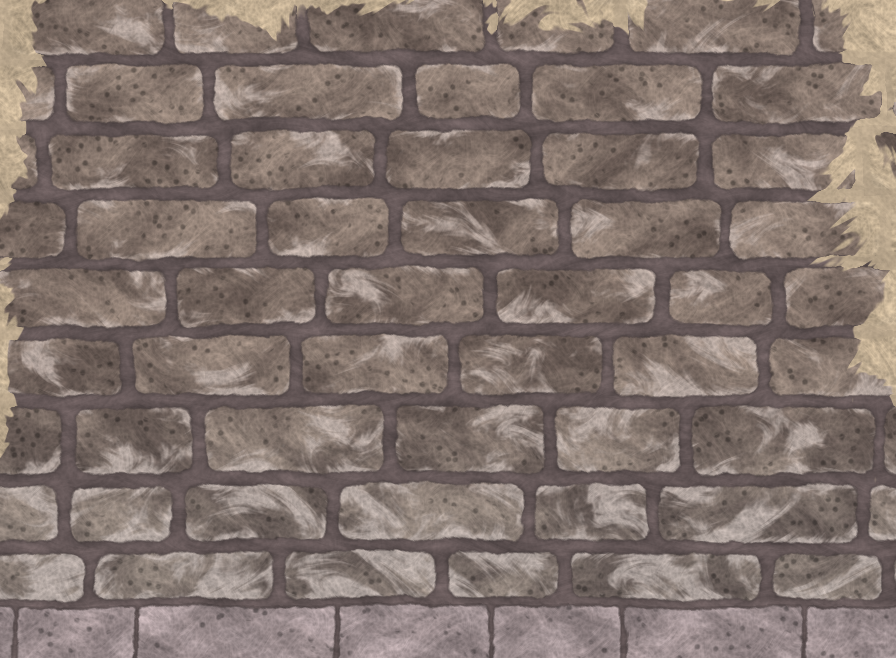
Write a Shadertoy shader that draws this texture.

```glsl
// Weathered wall: ten courses of rough, uneven bricks above a pale plinth.
// Courses and joints come from formulas with hashed jitter; rounded-box distances
// give the bricks, layered sines the stains and wear, cellular noise the grit.
#define BRICKS_ACROSS 5.6
#define COURSE_PITCH 0.1034
#define PLINTH_HEIGHT 0.084
#define JOINT_HALF 0.0085
#define JOINT_JITTER 0.38
#define CORNER 0.017
#define EDGE_ROUGHNESS 0.0045
#define GRIT 0.24
#define RELIEF 0.16

const vec3 MORTAR = vec3(0.38, 0.33, 0.33);
const vec3 BRICK_DARK = vec3(0.40, 0.345, 0.32);
const vec3 BRICK_LIGHT = vec3(0.60, 0.53, 0.485);
const vec3 WORN = vec3(0.75, 0.69, 0.66);
const vec3 PLINTH = vec3(0.62, 0.56, 0.57);
const vec3 PLASTER = vec3(0.80, 0.72, 0.60);

float hash(vec2 p) {
    return fract(sin(dot(p, vec2(127.1, 311.7))) * 43758.5);
}

// Turned, mutually bent sine waves; roughly -1 to 1
float layeredSines(vec2 p) {
    float sum = 0.0, amp = 0.5;
    mat2 turn = mat2(0.8, 0.6, -0.6, 0.8);
    for (int i = 0; i < 5; i++) {
        p += 0.8 * sin(p.yx * 0.83 + vec2(1.7, 0.4));
        sum += amp * sin(p.x) * sin(p.y);
        p = turn * p * 1.9 + 3.7;
        amp *= 0.64;
    }
    return sum;
}

// Distance to the nearest scattered point
float cellular(vec2 p) {
    vec2 cell = floor(p);
    float nearest = 2.0;
    for (int y = -1; y <= 1; y++)
        for (int x = -1; x <= 1; x++) {
            vec2 c = cell + vec2(x, y);
            vec2 point = c + vec2(hash(c), hash(c + 57.3));
            nearest = min(nearest, length(p - point));
        }
    return nearest;
}

// Lower edge of a course; the second course is thinner, the third taller
float courseEdge(float k) {
    float overhang = 0.04 * (step(9.5, k) - step(k, 0.5));
    return PLINTH_HEIGHT + COURSE_PITCH * (k - 1.0)
         - 0.024 * exp(-(k - 2.5) * (k - 2.5)) + overhang;
}

// Joint position in brick lengths
float jointAt(float k, float course) {
    return k + JOINT_JITTER * (hash(vec2(k, course + 3.0)) - 0.5);
}

void mainImage(out vec4 fragColor, in vec2 fragCoord) {
    float aspect = iResolution.x / iResolution.y;
    vec2 uv = fragCoord / iResolution.xy;
    vec2 p = fragCoord / iResolution.y;

    // Uneven outlines
    vec2 q = p + EDGE_ROUGHNESS * vec2(layeredSines(p * 23.0), layeredSines(p * 21.0 + 9.0));
    q.y += 0.002 * sin(p.x * 6.0 + 1.0);

    // Course and brick under this point
    float course = 0.0;
    for (float k = 1.0; k < 10.0; k++) course += step(courseEdge(k), q.y);
    float firstJoint = 0.115 + 0.07 * cos(6.2832 * (course - 4.7) / 5.0);
    float u = (q.x / aspect - firstJoint) * BRICKS_ACROSS;
    float brick = floor(u);
    brick += step(jointAt(brick + 1.0, course), u) - step(u, jointAt(brick, course));
    vec2 id = vec2(brick, course);
    float plinth = step(course, 0.5);

    // Rounded-box distance
    vec2 ends = (vec2(jointAt(brick, course), jointAt(brick + 1.0, course)) / BRICKS_ACROSS + firstJoint) * aspect;
    vec2 low = vec2(ends.x, courseEdge(course));
    vec2 high = vec2(ends.y, courseEdge(course + 1.0));
    vec2 local = q - 0.5 * (low + high);
    float joint = mix(JOINT_HALF + 0.003 * hash(id + 8.0), 0.004, plinth);
    float corner = mix(CORNER, 0.005, plinth);
    vec2 outside = abs(local) - 0.5 * (high - low) + joint + corner;
    float d = length(max(outside, 0.0)) + min(max(outside.x, outside.y), 0.0) - corner;
    d += 0.0025 * layeredSines(p * 75.0);
    float soft = 0.0012 + 0.7 / iResolution.y;
    float face = 1.0 - smoothstep(-soft, soft, d);

    // Brick face: stains, worn patches and pale lips
    vec2 seed = 30.0 * vec2(hash(id), hash(id + 4.2));
    float stain = layeredSines(p * vec2(20.0, 27.0) + seed);
    float wear = layeredSines(p * vec2(24.0, 34.0) + seed.yx + 5.0);
    float lowness = 1.0 - smoothstep(0.1, 0.55, uv.y);
    float lip = smoothstep(-0.014, -0.002, d) * (local.y < 0.0 ? 1.0 : 0.7);
    float tone = 0.5 + 0.8 * stain + 0.5 * (hash(id + 2.0) - 0.5);
    vec3 stone = mix(BRICK_DARK, BRICK_LIGHT, clamp(tone, 0.0, 1.0));
    stone = mix(stone, WORN, 0.85 * smoothstep(0.15, 0.75, wear + 0.3 * lip + 0.25 * lowness));
    stone = mix(stone, stone.ggb + vec3(0.03, 0.0, 0.02), 0.5 * lowness);
    stone = mix(stone, PLINTH * (1.0 + 0.16 * stain + 0.1 * wear), 0.85 * plinth);
    float pits = (1.0 - smoothstep(0.08, 0.25, cellular(p * 42.0))) * smoothstep(0.0, 0.4, -wear);
    stone *= 1.0 - 0.3 * pits;

    // Mortar, darkest beside the bricks
    vec3 mortar = MORTAR * (1.06 + 0.2 * layeredSines(p * vec2(30.0, 80.0)));
    mortar *= 1.0 - 0.28 * exp(-abs(d) * 350.0);
    vec3 color = mix(mortar, stone, face);

    // Plaster remnants along the top and upper sides
    float border = 12.0 * max(uv.y - 0.97, max(0.05 - uv.x, uv.x - 0.95));
    border -= 4.0 * max(0.45 - uv.y, 0.0);
    float plaster = smoothstep(0.0, 0.1, border + layeredSines(p * 13.0 + 2.0) - 0.3 + 0.25 * (1.0 - face));
    color = mix(color, PLASTER * (1.0 + 0.1 * stain), 0.85 * plaster);

    // Fine relief and grit
    float slope = layeredSines(p * 62.0) - layeredSines(p * 62.0 + vec2(0.1, 0.35));
    float grit = 0.6 * cellular(p * 165.0) + 0.4 * cellular(p * 80.0) - 0.45;
    color *= 1.0 + (RELIEF * slope + GRIT * grit) * mix(0.5, 1.0, face);
    fragColor = vec4(clamp(color, 0.0, 1.0), 1.0);
}
```
